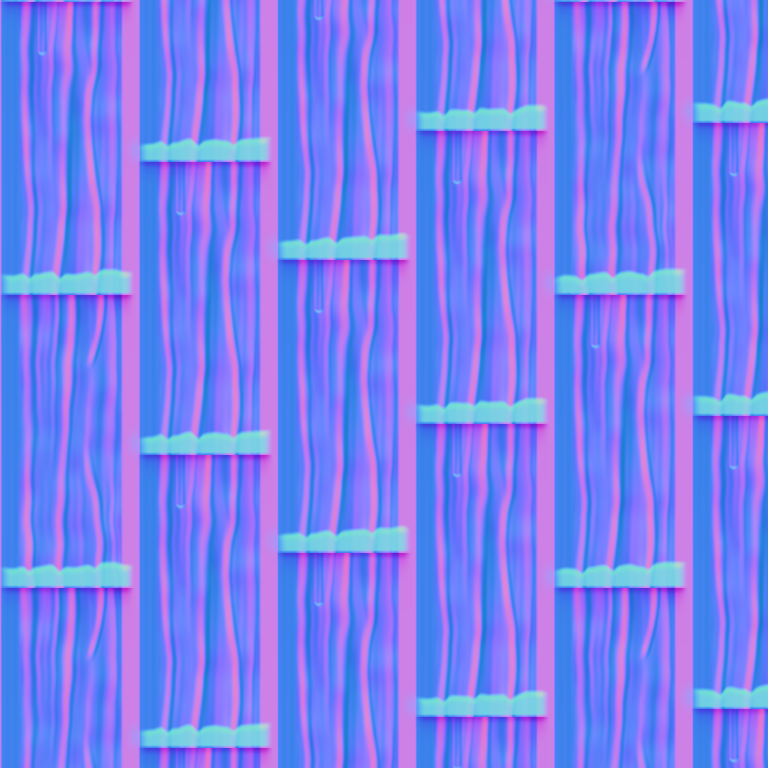
Reproduce this texture map procedurally as a WebGL 2 fragment shader.

```glsl
#version 300 es
precision highp float;
// Tangent-space normal map of staggered upright wooden planks with grooves and chipped ends.

uniform vec2 u_resolution;
out vec4 outColor;

// Layout, in canvas units
const vec2 PLANK_SIZE = vec2(0.1801, 0.3815);
const float STAGGER[6] = float[6](0.007, 0.553, 0.887, 0.447, 0.007, 0.420);

// Slopes: x leans right, y leans up
const float GROOVE_SLOPE = 0.77;
const float SIDE_SLOPE = -0.58;
const float GRAIN_BASE = -0.17;
const float GRAIN_DEPTH = 1.25;
const float RIDGE_LIT = 0.95;
const float RIDGE_SHADE = 0.65;
const float LIP_SLOPE = 0.80;
const float SEAM_SLOPE = -0.60;

// Positions, as fractions of a plank
const float GROOVE_START = 0.88;
const float SIDE_END = 0.15;
const float LIP_HEIGHT = 0.062;

float hash(vec2 p) {
    vec3 q = fract(p.xyx * vec3(0.1031, 0.1030, 0.0973));
    q += dot(q, q.yzx + 33.33);
    return fract((q.x + q.y) * q.z);
}

float noise(vec2 p) {
    vec2 i = floor(p);
    vec2 f = fract(p);
    f = f * f * (3.0 - 2.0 * f);
    return mix(mix(hash(i), hash(i + vec2(1, 0)), f.x),
               mix(hash(i + vec2(0, 1)), hash(i + vec2(1, 1)), f.x), f.y);
}

float bump(float x) { return exp(-x * x); }

// Slope across a raised fibre: lit on the left, a thin shade on the right
float ridge(float d, float width) {
    return RIDGE_LIT * bump((d + 0.4 * width) / width)
         - RIDGE_SHADE * bump((d - 1.2 * width) / (0.55 * width));
}

// Distance down a column, counted in planks
float plankRow(float column, float down) {
    return down / PLANK_SIZE.y - STAGGER[int(mod(column, 6.0))];
}

// Slopes of the wood face; q is (across, down) in 0..1
vec2 woodSlope(vec2 q, float split) {
    float seed = 17.0 * split + 5.0;
    float bend = 0.05 * (noise(vec2(q.x * 3.0, q.y * 4.0 + seed)) - 0.5)
               + 0.014 * (noise(vec2(q.y * 13.0, seed)) - 0.5);
    float x = q.x + bend;
    float t = q.y;

    // Long grain
    float grain = 0.6 * noise(vec2(x * 14.0, t * 2.5) + seed)
                + 0.4 * noise(vec2(x * 33.0, t * 4.0) + seed) - 0.5;
    vec2 slope = vec2(GRAIN_BASE + GRAIN_DEPTH * grain, 0.0);
    slope.y = 0.22 * (noise(vec2(x * 9.0, t * 14.0) + seed) - 0.5) - 0.03;

    // Raised fibres
    float rightPath = 0.67 + 0.05 * cos(7.5 * t);
    float rightFade = mix(1.0, smoothstep(0.45, 0.7, t), split);
    slope.x += ridge(x - 0.19 - 0.03 * t, mix(0.036, 0.024, smoothstep(0.4, 0.65, t)));
    slope.x += ridge(x - 0.52 + 0.10 * t, 0.028);
    slope.x += ridge(x - rightPath, 0.026) * rightFade;
    slope.x += 0.5 * ridge(x - 0.40 + 0.05 * t, 0.018) * (1.0 - smoothstep(0.35, 0.7, t));
    slope.x += 0.35 * ridge(x - 0.82, 0.018);

    // Rounded dent, or a curved split in some planks
    vec2 dent = vec2(q.x - 0.305, max(t - 0.165, 0.0) * PLANK_SIZE.y / PLANK_SIZE.x);
    float dentRadius = length(dent);
    slope += (1.0 - split) * 0.55 * bump((dentRadius - 0.025) / 0.011)
           * vec2(-dent.x, dent.y) / max(dentRadius, 0.001);
    float curve = q.x - 0.74 + 1.6 * t * t;
    slope.x += split * ridge(curve, 0.022) * (1.0 - smoothstep(0.2, 0.26, t));

    // Sloping left side
    float side = 1.0 - smoothstep(SIDE_END - 0.03, SIDE_END + 0.01, q.x);
    float stripes = 0.22 * (noise(vec2(q.x * 36.0, t * 1.5)) - 0.5);
    return mix(slope, vec2(SIDE_SLOPE + stripes, 0.02), side);
}

void main() {
    vec2 p = gl_FragCoord.xy / u_resolution;
    float down = 1.0 - p.y;
    float column = floor(p.x / PLANK_SIZE.x);
    float row = plankRow(column, down);
    vec2 q = vec2(fract(p.x / PLANK_SIZE.x), fract(row));
    float split = step(mod(column, 4.0), 0.5) * step(0.5, mod(floor(row) + 2.0 * column, 3.0));
    vec2 slope = woodSlope(q, split);

    // Groove between columns, softened beside the next column's seam
    float groove = max(smoothstep(GROOVE_START - 0.012, GROOVE_START + 0.015, q.x),
                       1.0 - smoothstep(0.0, 0.018, q.x));
    float nextSeam = fract(plankRow(column + 1.0, down) + 0.54) - 0.5;
    float spill = smoothstep(0.88, 1.0, q.x) * bump(nextSeam / 0.04);
    slope = mix(slope, vec2(GROOVE_SLOPE * (1.0 - 0.5 * spill), 0.18 * spill), groove);

    // Shaded edge at the top of each plank
    float across = smoothstep(-0.02, 0.08, q.x) * (1.0 - smoothstep(0.90, 0.98, q.x));
    float edge = bump(q.y / 0.014) + 0.45 * bump(q.y / 0.05);
    slope.y += across * edge * SEAM_SLOPE * (0.8 + 0.6 * smoothstep(0.65, 0.92, q.x));

    // Bright chipped lip at the bottom, notched where fibres cross it
    float notch = bump((q.x - 0.21) / 0.03) + bump((q.x - 0.43) / 0.03) + bump((q.x - 0.69) / 0.03);
    float lipTop = 1.0 - LIP_HEIGHT - 0.022 * q.x + 0.014 * notch
                 + 0.014 * (noise(vec2(q.x * 11.0, column)) - 0.5);
    float lip = smoothstep(lipTop - 0.012, lipTop + 0.008, q.y)
              * (1.0 - smoothstep(0.988, 1.0, q.y)) * across;
    float rim = bump((q.y - lipTop - 0.006) / 0.012);
    float corner = bump((q.x - 0.91) / 0.035) * rim;
    vec2 lipSlope = vec2(0.2 * slope.x + 0.6 * corner - 0.04, LIP_SLOPE + 0.3 * rim - 0.12 * notch);
    slope = mix(slope, lipSlope, lip);

    outColor = vec4(0.5 + 0.5 * normalize(vec3(slope, 1.0)), 1.0);
}
```
